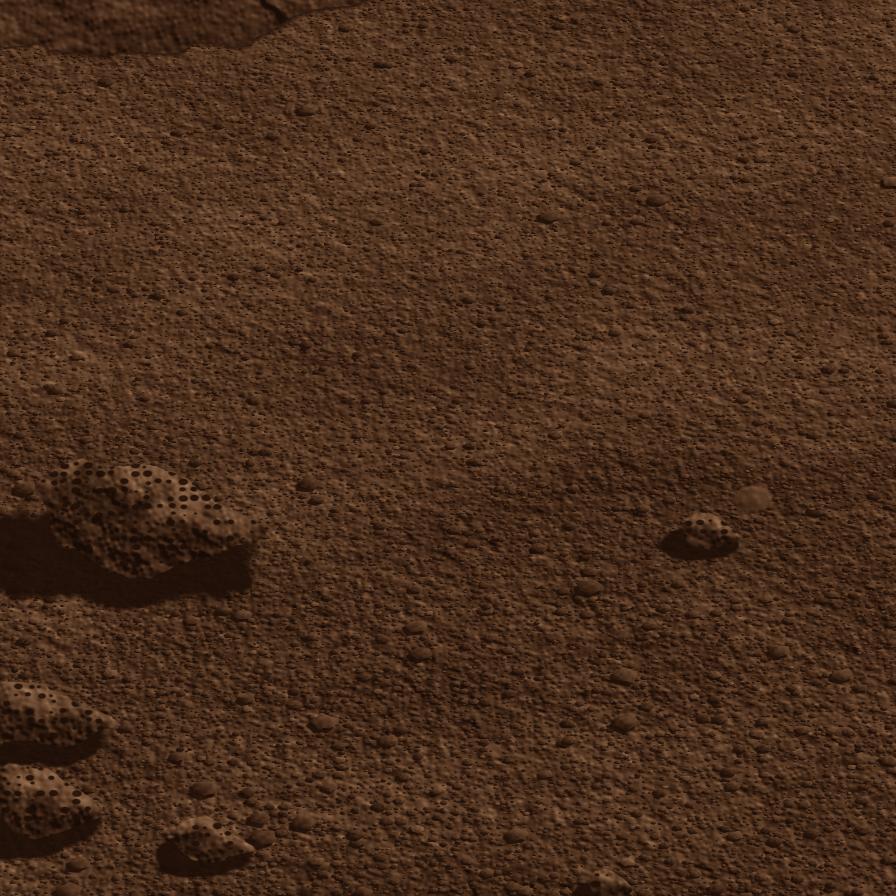
Write a Shadertoy shader that draws this texture.

```glsl
// Dusty red-brown desert ground with scattered pebbles, pitted rocks and low raking light.
#define SUN normalize(vec2(0.60, 0.80))
#define BASE_TONE 0.333
#define DISTANCE_FADE 0.042
#define RELIEF 0.158
#define PATCHES 0.17
#define PEBBLE_DENSITY 0.55
#define SHADOW_TONE 0.105
#define SHADOW_REACH 0.65
#define PIT_SCALE 95.0

// Integer hash giving three values in 0..1
vec3 hash3(vec2 cell, int seed) {
    uvec3 v = uvec3(ivec3(ivec2(cell), seed)) * 1664525u + 1013904223u;
    v.x += v.y * v.z; v.y += v.z * v.x; v.z += v.x * v.y;
    v ^= v >> 16u;
    v.x += v.y * v.z; v.y += v.z * v.x; v.z += v.x * v.y;
    return vec3(v >> 8u) / 16777216.0;
}

float noise(vec2 p) {
    vec2 i = floor(p), f = fract(p);
    f = f * f * (3.0 - 2.0 * f);
    float bottom = mix(hash3(i, 7).x, hash3(i + vec2(1, 0), 7).x, f.x);
    float top = mix(hash3(i + vec2(0, 1), 7).x, hash3(i + vec2(1, 1), 7).x, f.x);
    return mix(bottom, top, f.y);
}

float fbm(vec2 p) {
    float sum = 0.0, amp = 0.5;
    for (int i = 0; i < 4; i++) {
        sum += amp * noise(p);
        p = mat2(1.6, 1.2, -1.2, 1.6) * p + 3.7;
        amp *= 0.5;
    }
    return sum;
}

// Lit minus shaded slopes of the fine soil, each octave turned
float soilRelief(vec2 p) {
    mat2 turn = mat2(0.8, 0.6, -0.6, 0.8), spin = turn;
    float sum = 0.0, freq = 60.0;
    for (int i = 0; i < 3; i++) {
        vec2 q = spin * p * freq + float(i) * 17.3;
        sum += (noise(q) - noise(q + 0.65 * (spin * SUN))) * (0.65 + 0.25 * float(i));
        freq *= 1.9;
        spin = spin * turn;
    }
    return sum;
}

// Radius-relative distance to a chipped, angular pebble
float pebbleShape(vec2 q, vec3 rnd) {
    float a = 6.28 * rnd.x, d = length(q) * 0.8;
    for (int i = 0; i < 5; i++) {
        d = max(d, dot(q, vec2(cos(a) * 0.85, sin(a) * 1.25)));
        a += 0.9 + 0.7 * fract(rnd.y * 7.0 + float(i) * 0.37);
    }
    return d;
}

// One grid layer of pebbles with their shadows
float pebbles(float tone, vec2 p, float scale, float density, int seed, float px) {
    vec2 g = p * scale, home = floor(g);
    for (int k = 0; k < 9; k++) {
        vec2 cell = home + vec2(k % 3 - 1, k / 3 - 1);
        vec3 place = hash3(cell, seed), look = hash3(cell, seed + 50);
        if (place.z > density) continue;
        float r = mix(0.14, 0.36, look.z * look.z);
        vec2 q = (g - cell - 0.2 - 0.6 * place.xy) / r;
        if (dot(q, q) > 9.0) continue;
        float soft = 0.7 * px * scale / r;
        float shade = pebbleShape(q + SHADOW_REACH * SUN, look);
        tone = mix(tone, SHADOW_TONE, 0.85 * (1.0 - smoothstep(0.95 - soft, 1.05 + soft, shade)));
        float rough = noise(q * 2.5 + cell) - 0.5;
        float lit = 0.24 + 0.09 * look.x + 0.13 * dot(q, SUN) + 0.12 * rough + 0.10 * step(0.95, look.y);
        float body = pebbleShape(q, look) + 0.25 * rough;
        tone = mix(tone, lit, 0.92 * (1.0 - smoothstep(1.0 - soft, 1.0 + soft, body)));
    }
    return tone;
}

// Round holes of mixed size, 1 inside
float pits(vec2 p) {
    vec2 g = p * PIT_SCALE * vec2(0.8, 1.15), cell = floor(g);
    vec3 rnd = hash3(cell, 31);
    float r = 0.46 * rnd.z * step(0.35, rnd.z);
    vec2 q = g - cell - 0.5 - (rnd.xy - 0.5) * (1.0 - 2.0 * r);
    return 1.0 - smoothstep(r - 0.15, r + 0.05, length(q));
}

// Large weathered rock; box holds centre and half size
float rock(float tone, vec2 p, vec4 box, float px) {
    vec2 q = (p - box.xy) / box.zw;
    if (dot(q, q) > 9.0) return tone;
    float rough = 0.6 * (fbm(p * 24.0) - 0.47);
    float soft = 1.2 * px / box.w;
    float castShadow = length((q + vec2(0.35, 0.6)) * vec2(0.78, 1.1)) + rough;
    tone = mix(tone, 0.11, 0.9 * (1.0 - smoothstep(0.90, 1.04, castShadow)));
    vec2 s = vec2(q.x, (q.y + 0.25 * q.x) / mix(1.0, 0.4, smoothstep(-0.2, 1.0, q.x)));
    float d = length(s) + rough;
    float facing = smoothstep(-0.2, 0.9, s.y + 0.25 * q.x + 1.7 * (fbm(p * 40.0) - 0.47));
    float lit = mix(0.185, 0.47, facing) + 0.16 * soilRelief(p);
    lit = mix(lit, 0.10, 0.85 * pits(p));
    return mix(tone, lit, 1.0 - smoothstep(0.95 - soft, 0.95 + soft, d));
}

// Layered ledge in the upper left corner
float ledge(float tone, vec2 p, float px) {
    float edge = p.y - 0.94 - 0.8 * (p.x - 0.12) * (p.x - 0.12) - 0.035 * (fbm(p * 22.0) - 0.47);
    float face = 0.25 + 0.22 * (fbm(p * vec2(14.0, 80.0)) - 0.47) + 0.12 * soilRelief(p);
    float crack = abs(p.x - 0.3 - 0.7 * (0.99 - p.y) + 0.03 * (noise(p * 60.0) - 0.5));
    face = mix(0.10, face, smoothstep(0.004, 0.014, crack));
    tone = mix(tone, 0.13, 0.75 * (1.0 - smoothstep(0.0, 0.006, abs(edge))));
    return mix(tone, face, smoothstep(-px, px, edge));
}

void mainImage(out vec4 fragColor, in vec2 fragCoord) {
    vec2 p = fragCoord / iResolution.y;
    float px = 1.0 / iResolution.y;
    float nearness = 1.0 - smoothstep(0.1, 0.75, p.y);
    vec2 ground = vec2((p.x - 0.5) * (1.0 + 0.3 * p.y), p.y * (1.25 + 0.35 * p.y)) + 4.0;

    // Soil: broad patches, fine relief, a shaded dip and a mound
    float tone = BASE_TONE - DISTANCE_FADE * nearness + PATCHES * (fbm(ground * vec2(4.0, 7.0)) - 0.47);
    tone += RELIEF * soilRelief(ground) * (1.0 + 0.2 * nearness);
    float dip = p.y - 0.45 - 0.03 * noise(vec2(p.x * 9.0, 2.0));
    tone -= 0.06 * exp(-dip * dip * 1200.0) * smoothstep(0.45, 0.65, p.x);
    vec2 mound = (p - vec2(0.80, 0.285)) / vec2(0.085, 0.055);
    tone += 0.12 * dot(mound, SUN) * exp(-dot(mound, mound));

    // Pebbles from fine to coarse, coarse ones mostly near the viewer
    float scale = 130.0;
    for (int i = 0; i < 4; i++) {
        float rarity = float(i) / 3.0;
        float density = PEBBLE_DENSITY * (1.0 - 0.72 * rarity) * mix(0.75 - 0.6 * rarity, 1.0, nearness);
        tone = pebbles(tone, ground, scale, density, i + 11, px);
        scale *= 0.6;
    }

    // Rocks, pale dome and ledge
    vec4 rocks[6] = vec4[6](vec4(0.17, 0.42, 0.135, 0.065), vec4(0.05, 0.20, 0.085, 0.037),
        vec4(0.045, 0.105, 0.068, 0.042), vec4(0.795, 0.405, 0.033, 0.022),
        vec4(0.24, 0.06, 0.042, 0.027), vec4(0.68, 0.012, 0.030, 0.022));
    for (int i = 0; i < 6; i++) tone = rock(tone, p, rocks[i], px);
    vec2 dome = (p - vec2(0.84, 0.443)) / vec2(0.022, 0.015);
    float domeTone = 0.31 + 0.12 * dot(dome, SUN) + 0.08 * soilRelief(p);
    tone = mix(tone, domeTone, 1.0 - smoothstep(0.85, 1.1, length(dome)));
    tone = ledge(tone, p, px);

    // Rust tint: darker tones are redder
    vec3 color = vec3(1.0, 0.84, 0.68) * pow(vec3(clamp(tone, 0.09, 0.62)), vec3(1.0, 1.24, 1.47));
    fragColor = vec4(color, 1.0);
}
```
